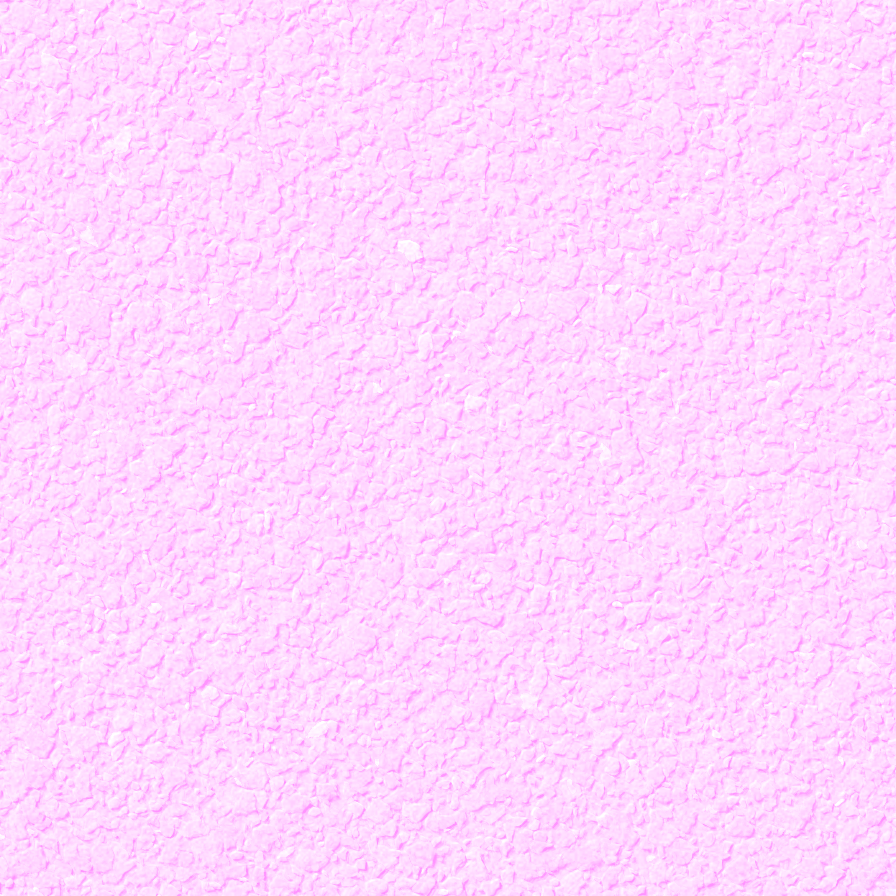
Write a Shadertoy shader that draws this texture.

```glsl
vec3 hash3(vec2 cell) {
    vec3 k = vec3(dot(cell, vec2(127.1, 311.7)),
                  dot(cell, vec2(269.5, 183.3)),
                  dot(cell, vec2(419.2, 371.9)));
    return fract(sin(k) * 43758.55);
}

// Smooth fine dust, -0.5 to 0.5
float dust(vec2 p) {
    vec2 i = floor(p), f = fract(p);
    f = f * f * (3.0 - 2.0 * f);
    float low = mix(hash3(i).x, hash3(i + vec2(1, 0)).x, f.x);
    float high = mix(hash3(i + vec2(0, 1)).x, hash3(i + vec2(1, 1)).x, f.x);
    return mix(low, high, f.y) - 0.5;
}

// Scattered angular chips: x = height, y = tone of the topmost chip
vec2 chips(vec2 p, float seed) {
    vec2 top = vec2(0.0);
    vec2 base = floor(p);
    for (int y = -1; y <= 1; y++)
    for (int x = -1; x <= 1; x++) {
        vec2 cell = base + vec2(x, y);
        vec3 place = hash3(cell + seed);
        vec3 form = hash3(cell + seed + 57.3);
        vec2 q = p - cell - place.xy;
        float tilt = dot(q, form.xy - 0.5);
        float c = cos(place.z * 6.283), s = sin(place.z * 6.283);
        q = mat2(c, s, -s, c) * q;
        q.y *= 1.0 + 0.8 * form.z;

        // Irregular pentagon with slightly rounded corners
        vec3 cut = 0.8 + 0.5 * form.yzx;
        float d = max(q.x * cut.x, dot(q, vec2(0.31, 0.95)));
        d = max(d, dot(q, vec2(-0.81, 0.59)) * cut.y);
        d = max(d, dot(q, vec2(-0.81, -0.59)));
        d = max(d, dot(q, vec2(0.31, -0.95)) * cut.z);
        d = mix(d, length(q), 0.3);

        float inside = mix(0.3, 0.58, form.x) - d;
        float h = smoothstep(0.0, 0.16, inside)
                * (0.35 + 0.45 * form.y + 1.1 * tilt)
                + 0.2 * smoothstep(0.0, 0.45, inside);
        float tone = 0.05 * (place.x - 0.5) + 0.06 * step(0.95, form.z);
        if (h > top.x) top = vec2(h, tone);
    }
    return top;
}

// Chips of three sizes bedded in rough grit
vec2 surface(vec2 p) {
    vec2 ragged = vec2(dust(p * 130.0), dust(p * 130.0 + 31.0));
    p += 0.0045 * ragged + 0.0015 * sin(p.yx * 150.0 + 2.0 * sin(p * 83.0));
    vec2 pile = chips(p * 28.0, 3.0);
    vec2 medium = chips(p * 45.0, 41.0) * vec2(0.9, 1.0);
    vec2 small = chips(p * 82.0, 19.0) * vec2(0.6, 1.0) + vec2(0.12, 0.0);
    if (medium.x > pile.x) pile = medium;
    if (small.x > pile.x) pile = small;
    pile.x += 0.2 * chips(p * 135.0, 87.0).x + 0.26 * dust(p * 230.0);
    return pile;
}

void mainImage(out vec4 fragColor, in vec2 fragCoord) {
    vec2 uv = fragCoord / iResolution.y;
    vec2 toLight = normalize(vec2(-0.65, 0.76));

    vec2 here = surface(uv);
    float slope = here.x - surface(uv + toLight * 0.0024).x;
    float blocker = surface(uv + toLight * 0.0055).x - here.x;

    // Faint lit rims, stronger shaded rims and short cast shadows
    float green = 0.862 + here.y;
    green += 0.13 * max(slope, 0.0) + 0.27 * min(slope, 0.0);
    green -= 0.2 * max(blocker - 0.06, 0.0);
    green += 0.085 * dust(uv * 350.0 + 19.0);

    fragColor = vec4(1.0, clamp(green, 0.58, 1.0), 1.0, 1.0);
}
```
